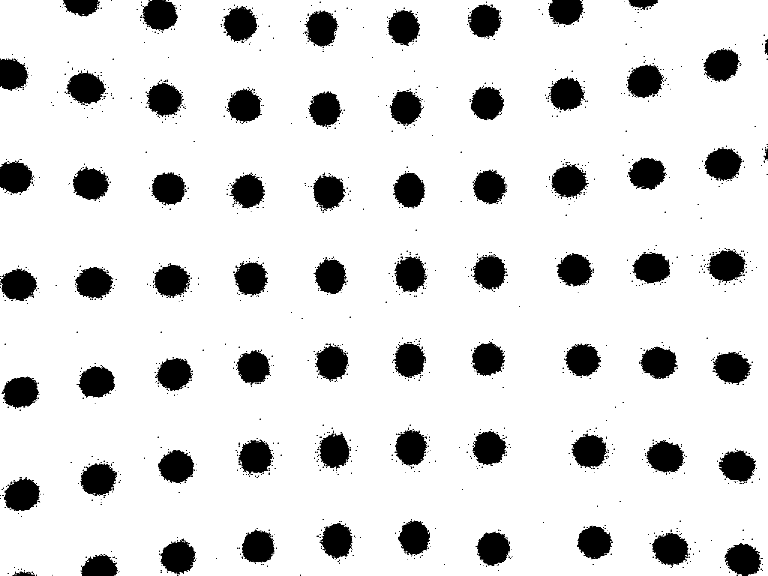
A Shadertoy shader for this pattern:

```glsl
// Warped grid of ragged black ink dots, ten across and seven down, on white.

const float HEIGHT = 576.0; // canvas height in drawing units

float hash(vec2 p) {
    vec3 q = fract(vec3(p.xyx) * 0.1031);
    q += dot(q, q.yzx + 33.33);
    return fract((q.x + q.y) * q.z);
}

float gradientDot(vec2 cell, vec2 offset) {
    float angle = 6.2832 * hash(cell);
    return dot(vec2(cos(angle), sin(angle)), offset);
}

float gradientNoise(vec2 p) {
    vec2 i = floor(p), f = fract(p);
    vec2 w = f * f * f * (f * (f * 6.0 - 15.0) + 10.0);
    vec2 e = vec2(1, 0);
    return mix(mix(gradientDot(i, f), gradientDot(i + e, f - e), w.x),
               mix(gradientDot(i + e.yx, f - e.yx), gradientDot(i + 1.0, f - 1.0), w.x), w.y);
}

// Dot centre (xy) and tilt (z) for a grid position measured from the middle
vec3 placeDot(float u, float v) {
    float v2 = v * v, v3 = v2 * v;
    float bend = v - 0.05 * v2 - 0.03 * v3;
    float slope = -2.1 - 0.7 * v + 0.04 * v3;
    float x = 372.0 + 3.1 * v + u * (80.6 - 0.1 * u * u + 0.13 * v2);
    float y = 275.5 + 85.0 * v + 0.9 * v2 + bend * u * u + slope * u;

    // Local gap opening towards the lower right
    float w = u - 2.0;
    x += 12.0 * smoothstep(-1.0, 2.0, v) * tanh(3.0 * w) * exp(-0.2 * w * w);
    y += 11.0 * exp(-3.0 * ((u - 1.6) * (u - 1.6) + (v - 3.0) * (v - 3.0)));

    // The cropped last column leans in along the upper rows
    x -= 13.0 * step(5.0, u) * step(v, -0.5);
    return vec3(x, y, 2.0 * (2.0 * bend * u + slope) / 80.0);
}

// Distance to the nearest dot (x) and that dot's random value (y)
vec2 nearestDot(vec2 p) {
    vec2 nearest = vec2(1000.0, 0.0);
    for (int row = 0; row < 7; row++) {
        for (int col = 0; col < 11; col++) {
            float u = float(col) - 4.5, v = float(row) - 3.0;
            vec3 place = placeDot(u, v);
            vec2 d = p - place.xy;
            if (dot(d, d) > 2500.0) continue;

            // Dots widen and flatten towards the sides
            float c = cos(place.z), s = sin(place.z);
            d = mat2(c, -s, s, c) * d;
            float side = min(abs(u), 3.5);
            vec2 radii = vec2(14.5 + 0.9 * side, 17.0 - 0.55 * side);
            float dist = (length(d / radii) - 1.0) * 15.8;
            if (dist < nearest.x) nearest = vec2(dist, hash(vec2(col, row) + 7.0));
        }
    }
    return nearest;
}

void mainImage(out vec4 fragColor, in vec2 fragCoord) {
    float unitsPerPixel = HEIGHT / iResolution.y;
    vec2 p = fragCoord * unitsPerPixel;
    p.y = HEIGHT - p.y;
    vec2 ink = nearestDot(p);

    // Ragged rim: broad lobes plus fine grain
    float rim = ink.x + 2.2 * gradientNoise(p / 9.0) + 2.6 * gradientNoise(p * vec2(0.33, 0.48));
    float cover = 1.0 - smoothstep(-0.5, 0.5, rim / unitsPerPixel);

    // Loose specks thinning out around each rim
    vec2 grain = p / 1.5;
    float reach = mix(1.2, 2.8, ink.y * ink.y);
    float chance = 0.42 * exp(-max(ink.x, 0.0) / reach);
    float present = step(hash(floor(grain) + 19.0), chance) * step(-1.0, ink.x);
    float blur = 0.5 * unitsPerPixel / 1.5;
    float speck = 1.0 - smoothstep(0.5 - blur, 0.5 + blur, length(fract(grain) - 0.5));
    cover = max(cover, present * speck);

    fragColor = vec4(vec3(1.0 - cover), 1.0);
}
```
